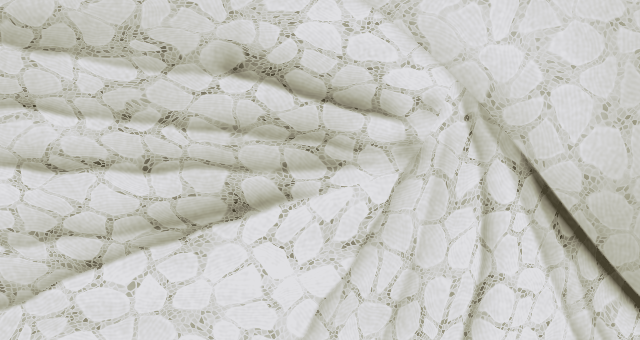
Write a Shadertoy shader that draws this texture.

```glsl
vec2 hash2(vec2 c) {
    vec2 h = vec2(dot(c, vec2(127.1, 311.7)), dot(c, vec2(269.5, 183.3)));
    return fract(sin(h) * 43758.5);
}

float gradientNoise(vec2 p) {
    vec2 i = floor(p), f = fract(p);
    vec2 u = f * f * (3.0 - 2.0 * f), e = vec2(1, 0);
    float a = dot(hash2(i) - 0.5, f);
    float b = dot(hash2(i + e) - 0.5, f - e);
    float c = dot(hash2(i + e.yx) - 0.5, f - e.yx);
    float d = dot(hash2(i + 1.0) - 0.5, f - 1.0);
    return 2.0 * mix(mix(a, b, u.x), mix(c, d, u.x), u.y);
}

mat2 rotate(float a) {
    return mat2(cos(a), sin(a), -sin(a), cos(a));
}

// Gap between the two nearest seeds, random value and distance of the nearest
vec3 cells(vec2 p) {
    vec2 base = floor(p);
    float near = 9.0, second = 9.0, id = 0.0;
    for (int j = -1; j <= 1; j++)
    for (int i = -1; i <= 1; i++) {
        vec2 c = base + vec2(i, j), h = hash2(c);
        float d = length(c + 0.5 + 0.75 * (h - 0.5) - p);
        if (d < near) { second = near; near = d; id = h.x; }
        else second = min(second, d);
    }
    return vec3(second - near, id, near);
}

// Signed offset across a bowed line from a to b
float across(vec2 p, vec2 a, vec2 b, float bow) {
    float t = (p.x - a.x) / (b.x - a.x);
    return p.y - mix(a.y, b.y, t) - 4.0 * bow * t * (1.0 - t);
}

// Shadow that fades quickly on one side and slowly on the other
float crease(vec2 p, vec2 a, vec2 b, float bow, float soft) {
    float t = (p.x - a.x) / (b.x - a.x);
    float d = across(p, a, b, bow);
    float ends = smoothstep(0.0, 0.15, t) * smoothstep(1.0, 0.8, t);
    return ends * smoothstep(-0.015, 0.01, d) * exp(-max(d, 0.0) / soft);
}

float drapeShadow(vec2 p) {
    // Folds fanning out to the left
    float s = 0.15 * crease(p, vec2(-0.2, 0.94), vec2(0.8, 0.775), -0.045, 0.07);
    s += 0.31 * crease(p, vec2(0.6, 0.81), vec2(1.25, 0.63), -0.01, 0.05);
    s += 0.21 * crease(p, vec2(-0.25, 0.71), vec2(1.25, 0.53), 0.012, 0.04);
    s += 0.27 * crease(p, vec2(-0.25, 0.52), vec2(1.2, 0.525), -0.025, 0.04);
    s += 0.16 * crease(p, vec2(-0.25, 0.26), vec2(1.1, 0.48), -0.04, 0.05);
    s += 0.21 * crease(p, vec2(-0.2, 0.0), vec2(1.05, 0.46), 0.035, 0.05);
    // Folds falling to the bottom right
    vec2 v = p.yx;
    s += 0.16 * crease(v, vec2(-0.2, 0.74), vec2(0.65, 1.28), 0.02, 0.035);
    s += 0.09 * crease(v, vec2(-0.2, 1.03), vec2(0.7, 1.33), 0.04, 0.04);
    s += 0.21 * crease(v, vec2(-0.2, 1.27), vec2(0.82, 1.32), 0.125, 0.03);
    s += 0.15 * crease(v, vec2(-0.2, 1.77), vec2(0.82, 1.36), 0.01, 0.04);
    s += 0.13 * crease(v, vec2(-0.2, 1.87), vec2(0.62, 1.5), 0.0, 0.03);
    // Pocket where the folds gather
    s += 0.15 * exp(-dot(p - vec2(1.2, 0.57), p - vec2(1.2, 0.57)) / 0.002);
    s += 0.10 * exp(-dot(p - vec2(1.26, 0.69), p - vec2(1.26, 0.69)) / 0.0015);
    return s;
}

// Cream shadows, cool highlights
vec3 clothTone(float v) {
    float warm = clamp(0.45 * (0.83 - v), -0.01, 0.09);
    return vec3(v, v - 0.02 * smoothstep(0.72, 0.5, v), v - warm);
}

void mainImage(out vec4 fragColor, in vec2 fragCoord) {
    vec2 p = fragCoord / iResolution.y;
    float px = 1.0 / iResolution.y;

    // Edge of the rolled cloth at the upper right
    float t = (1.0 - p.y) / 0.87;
    float roll = 0.73 * (p.x - 1.066 - 0.814 * t - 0.42 * t * (1.0 - t) * (1.0 - t));
    float onRoll = smoothstep(-1.5 * px, 1.5 * px, roll);

    // Broad light on both layers, with uneven folds
    vec2 f = p + 0.022 * vec2(gradientNoise(p * 7.0), gradientNoise(p * 7.0 + 9.0));
    float shadow = drapeShadow(f);
    float drape = 0.86 - shadow * (1.0 + 0.6 * gradientNoise(p * 5.0 + 3.0));
    drape += 0.05 * gradientNoise(p * vec2(3.0, 8.0));
    drape -= 0.04 * smoothstep(0.45, 0.9, p.y) * smoothstep(1.2, 0.2, p.x);
    float depth = smoothstep(0.42, 0.7, t);
    float beneath = max(-roll - 0.022 * depth, 0.0);
    drape -= mix(0.09, 0.55, depth) * exp(-beneath / 0.016);
    float rolled = 0.84 - 0.07 * exp(-max(roll, 0.0) / 0.06);
    rolled -= 0.06 * smoothstep(0.7, 0.2, p.y) + 0.03 * smoothstep(1.65, 1.9, p.x);
    rolled += 0.05 * gradientNoise(p * 4.0);

    // Lace follows the lie of each part of the cloth
    vec2 q = rotate(0.12) * p * vec2(8.0, 12.5);
    if (across(f, vec2(-0.2, 0.0), vec2(1.05, 0.46), 0.035) < 0.0)
        q = rotate(-0.45) * p * vec2(8.0, 9.5);
    if (across(f.yx, vec2(-0.2, 0.74), vec2(0.65, 1.28), 0.02) > 0.0 && p.y < 0.76)
        q = rotate(0.3) * p * vec2(13.0, 8.5);
    if (roll > 0.0)
        q = rotate(0.7) * p * 7.8;
    q += 0.5 * vec2(gradientNoise(q * 0.9), gradientNoise(q * 0.9 + 17.0));
    q += 0.08 * vec2(gradientNoise(q * 3.5), gradientNoise(q * 3.5 + 31.0));

    // Rounded solid pebbles with a raised rim, joined by open net
    vec3 pebble = cells(q);
    float inside = min(pebble.x, 0.9 * (0.74 - pebble.z));
    float openness = clamp(0.6 + 1.9 * gradientNoise(q * 1.1 + 4.0), 0.0, 1.2);
    float width = 0.11 + 0.12 * openness;
    float net = smoothstep(width, width - 0.08, inside);
    float rim = smoothstep(width - 0.05, width, inside) * smoothstep(width + 0.1, width, inside);
    vec3 mesh = cells(q * vec2(7.5, 8.5));
    float hole = smoothstep(0.08, 0.4, mesh.x) * (0.3 + 1.6 * mesh.y * mesh.y * mesh.y);
    float pierced = net * (0.035 + 0.15 * hole) * (0.35 + 0.6 * openness);
    drape += 0.018 * rim - pierced * (1.0 + 2.0 * shadow);
    rolled += 0.018 * rim - pierced * 0.65;

    // Fine woven threads, turned a little in every pebble
    vec2 thread = rotate(1.6 * pebble.y - 0.5) * q;
    float weave = sin(58.0 * thread.y + 3.0 * gradientNoise(q * 2.0)) + 0.4 * sin(45.0 * thread.x);
    float light = mix(drape, rolled, onRoll);
    light += (1.0 - net) * (0.008 * weave + 0.018 * (pebble.y - 0.5));
    light += 0.03 * gradientNoise(p * 45.0) + 0.03 * gradientNoise(p * 100.0);

    fragColor = vec4(clothTone(clamp(light, 0.27, 0.88)), 1.0);
}
```
